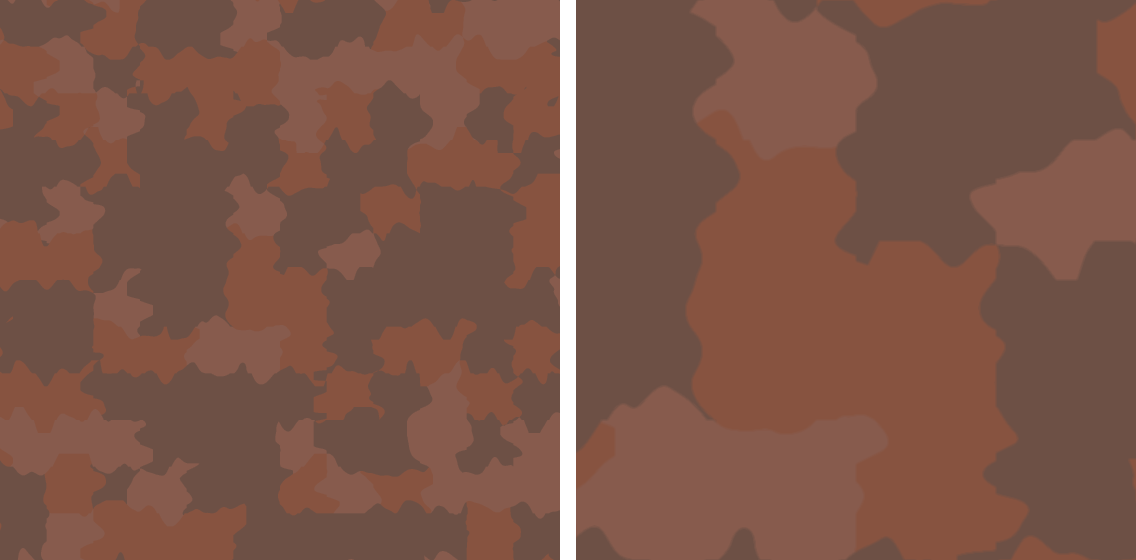
Left: the whole. Right: its middle third, enlarged.
A three.js fragment shader for this pattern:

```glsl
varying vec2 vUv;

float hash(vec2 p) {
  vec3 q = fract(p.xyx * vec3(0.1031, 0.1030, 0.0973));
  q += dot(q, q.yzx + 33.33);
  return fract((q.x + q.y) * q.z);
}

// Gradient in one of eight directions, favouring straight and diagonal edges
float corner(vec2 cell, vec2 offset) {
  float angle = floor(hash(cell) * 8.0) * 0.7853982;
  return dot(vec2(cos(angle), sin(angle)), offset);
}

float gradientNoise(vec2 p) {
  vec2 i = floor(p);
  vec2 f = p - i;
  vec2 u = f * f * (3.0 - 2.0 * f);
  float low = mix(corner(i, f), corner(i + vec2(1.0, 0.0), f - vec2(1.0, 0.0)), u.x);
  float high = mix(corner(i + vec2(0.0, 1.0), f - vec2(0.0, 1.0)), corner(i + 1.0, f - 1.0), u.x);
  return mix(low, high, u.y);
}

// Edge displacement: flat near zero and at its limits, sloped in between
float edgeShift(vec2 p) {
  float n = gradientNoise(p) + 0.2 * gradientNoise(p * 2.1 + 17.0);
  return sign(n) * clamp(abs(n) * 0.9 - 0.04, 0.0, 0.28);
}

vec3 patchColor(vec2 uv) {
  vec2 p = uv * 12.0 + 20.0;

  // Each axis varies mostly along the edges it moves, so cells never fold
  vec2 shift = vec2(edgeShift(p * vec2(0.8, 1.9) + 5.3),
                    edgeShift(p * vec2(1.9, 0.8) + 71.7));
  float pick = hash(floor(p + shift) + 40.0);

  vec3 umber = vec3(0.427, 0.314, 0.271);
  vec3 rose = vec3(0.529, 0.357, 0.302);
  vec3 rust = vec3(0.529, 0.325, 0.251);
  return pick < 0.51 ? umber : (pick < 0.78 ? rose : rust);
}

void main() {
  // Box filter over a small footprint smooths the cell borders
  vec3 color = vec3(0.0);
  for (int y = 0; y < 3; y++) {
    for (int x = 0; x < 3; x++) {
      vec2 offset = (vec2(float(x), float(y)) - 1.0) / 3.0;
      color += patchColor(vUv + offset * 0.002);
    }
  }
  gl_FragColor = vec4(color / 9.0, 1.0);
}
```
